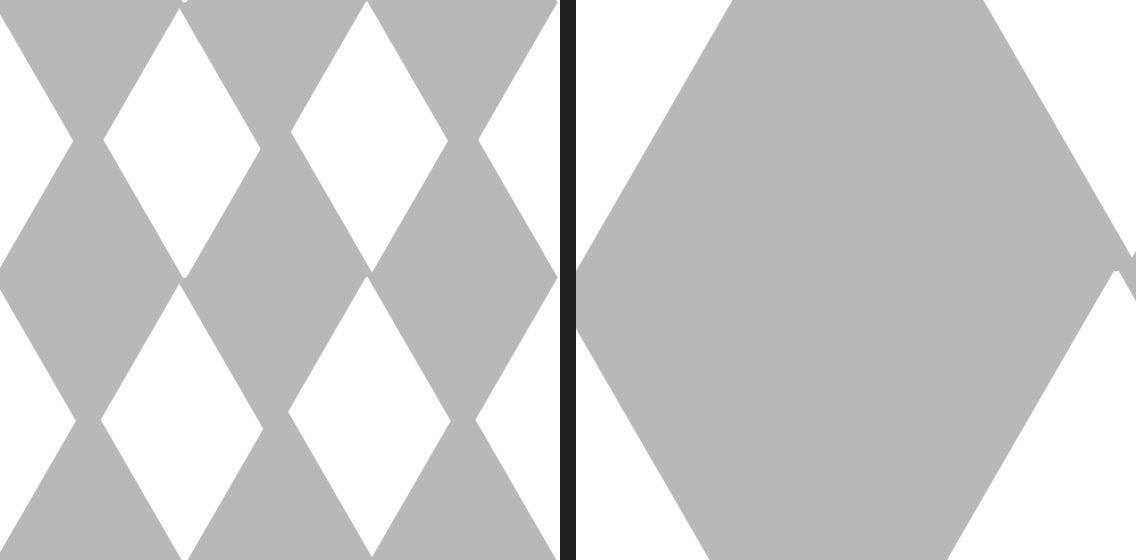
Left: the whole. Right: its middle third, enlarged.
Give the GLSL for this pattern, as a Shadertoy shader.

```glsl
#define GROUND vec3(0.72)
#define DIAMOND vec3(1.0)
#define SLOPE 1.732
#define FIRST_CENTER vec2(-0.0096, 0.2435)
#define PITCH vec2(0.3346, 0.5)
#define COLUMN_DROP 0.0143
#define HALF_SPANS vec2(0.2513, 0.2350)
#define ROW_GROWTH 0.0082
#define BAND_CENTER 0.2493
#define BAND_HALF 0.2468
#define LAST_COLUMN 3
#define SOFTNESS 1.4

// Distance to a slanted diamond: two crossing bands, with blunt tips
float diamondDistance(vec2 p, int column, int row) {
    float oddColumn = float(column & 1);
    float oddRow = float(row & 1);
    vec2 center = FIRST_CENTER + PITCH * vec2(column, row);
    center.y += COLUMN_DROP * oddColumn;

    // Axes perpendicular to the two pairs of sides
    vec2 q = p - center;
    vec2 across = vec2(SLOPE * q.x + q.y, SLOPE * q.x - q.y);
    vec2 spans = HALF_SPANS + ROW_GROWTH * oddRow;

    // The last column stays open towards the right border
    vec2 side = (column == LAST_COLUMN ? -across : abs(across)) - spans;
    float body = max(side.x, side.y) / length(vec2(SLOPE, 1.0));

    // Each row trims the tips that leave its band
    float bandY = p.y - BAND_CENTER - PITCH.y * float(row);
    float trim = abs(bandY) - BAND_HALF - 0.0078 * oddRow;
    return max(body, trim);
}

void mainImage(out vec4 fragColor, in vec2 fragCoord) {
    vec2 p = fragCoord / iResolution.xy;
    p.y = 1.0 - p.y;

    // Union of all diamonds, including the row that peeks in at the top
    float d = 1.0;
    for (int row = -1; row <= 1; row++) {
        for (int column = 0; column <= LAST_COLUMN; column++) {
            d = min(d, diamondDistance(p, column, row));
        }
    }

    float edge = SOFTNESS / iResolution.y;
    float coverage = clamp(0.5 - d / edge, 0.0, 1.0);
    fragColor = vec4(mix(GROUND, DIAMOND, coverage), 1.0);
}
```
